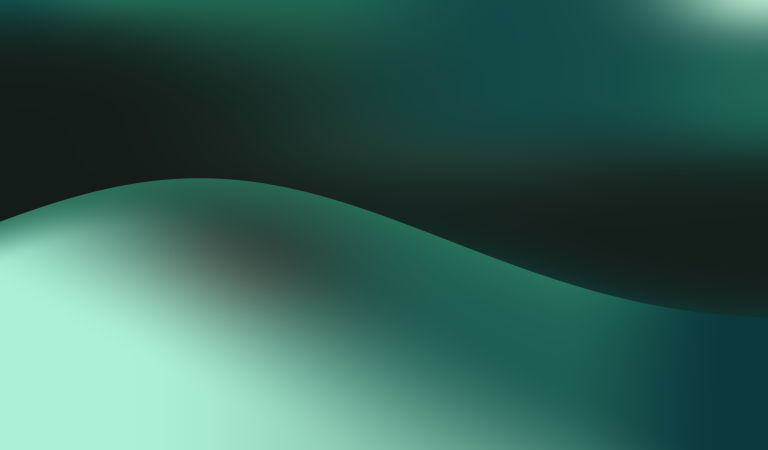
Write a WebGL 2 fragment shader that draws this background.

```glsl
#version 300 es
precision highp float;

uniform vec2 u_resolution;
out vec4 outColor;

const vec3 DARK = vec3(0.079, 0.110, 0.098);
const vec3 TEAL = vec3(0.073, 0.292, 0.285);
const vec3 GREEN = vec3(0.138, 0.420, 0.345);
const vec3 MINT = vec3(0.682, 0.941, 0.839);

// Soft elliptical falloff, 1 at the centre
float glow(vec2 p, vec2 centre, vec2 radii) {
    vec2 d = (p - centre) / radii;
    return exp(-dot(d, d));
}

// Height of the wave crest at x
float waveHeight(float x) {
    float phase = (x - 0.26) * 4.134;
    float s = sin(phase);
    return 0.449 + 0.155 * cos(phase) - 0.02 * s * s;
}

// Dark backdrop with teal haze; above is the height over the wave
vec3 backdrop(vec2 p, float above) {
    vec3 color = mix(DARK, vec3(0.155, 0.250, 0.220), 0.8 * glow(p, vec2(0.61, 0.68), vec2(0.25, 0.11)));

    // Teal field on the upper right
    float haze = smoothstep(0.6, 0.79, p.y) * smoothstep(0.3, 0.7, p.x);
    color = mix(color, TEAL, haze);

    // Green band along the top
    float depth = 0.07 + 0.105 * smoothstep(0.1, 0.45, p.x);
    float band = exp(-pow(max(1.0 - p.y, 0.0) / depth, 1.3));
    float greenness = smoothstep(0.0, 0.15, p.x) * (1.0 - smoothstep(0.4, 0.65, p.x));
    color = mix(color, mix(TEAL, GREEN * 0.93, greenness), band);

    // Right edge and bright corner
    color = mix(color, GREEN, 0.8 * glow(p, vec2(1.0, 0.8), vec2(0.15, 0.14)));
    color = mix(color, vec3(0.69, 0.89, 0.79), glow(p, vec2(1.0, 1.02), vec2(0.13, 0.095)));

    // Faint light above the falling slope
    float rim = 0.6 * exp(-above / 0.05) * smoothstep(0.4, 0.75, p.x);
    return mix(color, vec3(0.065, 0.260, 0.245), rim);
}

// Lit wave body; below is the depth under the crest
vec3 wave(vec2 p, float below) {
    vec3 color = mix(vec3(0.118, 0.360, 0.325), vec3(0.150, 0.450, 0.362), exp(-below / 0.08));
    color = mix(color, vec3(0.042, 0.226, 0.240), smoothstep(0.72, 0.95, p.x));

    // Warm grey shadow inside the hump
    color = mix(color, vec3(0.195, 0.210, 0.190), 0.9 * glow(p, vec2(0.29, 0.39), vec2(0.17)));

    // Mint light spreading from the lower left
    float light = 1.0 - smoothstep(0.4, 0.92, p.x + 1.12 * p.y);
    light *= smoothstep(-0.03, 0.1, below);
    vec3 lightColor = mix(MINT, vec3(0.515, 0.750, 0.665), smoothstep(0.15, 0.6, p.x));
    return mix(color, lightColor, light);
}

void main() {
    vec2 p = gl_FragCoord.xy / u_resolution;
    float above = p.y - waveHeight(p.x);

    // Smooth crest edge, about one pixel wide
    float edge = 0.75 / u_resolution.y;
    float mask = smoothstep(-edge, edge, above);
    vec3 color = mix(wave(p, max(-above, 0.0)), backdrop(p, max(above, 0.0)), mask);
    outColor = vec4(color, 1.0);
}
```
